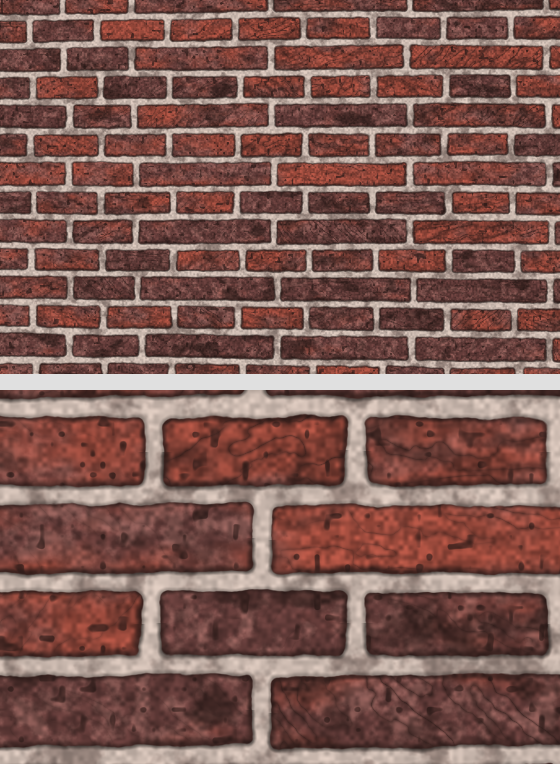
Top: the whole. Bottom: its middle third, enlarged.
Give the GLSL for this texture, as a WebGL 2 fragment shader.

```glsl
#version 300 es
precision highp float;
// Weathered brick wall: courses of headers alternate with courses of stretchers.
// Each brick is a rough rounded box, tinted by a hash of its position and
// worn by noise: creases, grain, scorched rims and a few cracks.
uniform vec2 u_resolution;
out vec4 fragColor;

const float UNIT = 0.1836;     // header length with its joint, in canvas heights
const float COURSE = 0.0768;   // course height with its joint
const float JOINT = 0.0165;    // width of the mortar joint

const vec3 DARK = vec3(0.18, 0.11, 0.10);
const vec3 BROWN = vec3(0.38, 0.23, 0.22);
const vec3 DUSTY = vec3(0.52, 0.34, 0.32);
const vec3 ORANGE = vec3(0.63, 0.29, 0.23);
const vec3 MORTAR = vec3(0.80, 0.73, 0.69);
const vec3 MORTAR_SHADE = vec3(0.57, 0.50, 0.47);

float hash(vec2 p) {
  vec3 q = fract(vec3(p.xyx) * 0.1031);
  q += dot(q, q.yzx + 33.33);
  return fract((q.x + q.y) * q.z);
}

float noise(vec2 p) {
  vec2 i = floor(p), f = fract(p);
  f = f * f * (3.0 - 2.0 * f);
  return mix(mix(hash(i), hash(i + vec2(1, 0)), f.x),
             mix(hash(i + vec2(0, 1)), hash(i + vec2(1, 1)), f.x), f.y);
}

float fbm(vec2 p) {
  float sum = 0.0, amp = 0.53;
  for (int i = 0; i < 4; i++) {
    sum += amp * noise(p);
    p = mat2(1.6, 1.2, -1.2, 1.6) * p + 7.3;
    amp *= 0.5;
  }
  return sum;
}

float roundedBox(vec2 p, vec2 halfSize, float radius) {
  vec2 q = abs(p) - halfSize + radius;
  return length(max(q, 0.0)) + min(max(q.x, q.y), 0.0) - radius;
}

// Left and right joints, in units, of the brick at x
vec2 brickSpan(float x, bool header) {
  float offset = header ? 0.44 : -0.05;
  float n = floor(x - offset);
  vec2 span = vec2(n, n + 1.0);
  if (!header && n < 1.0) span = vec2(-1, 1);
  if (!header && n > 1.0) span = 2.0 * floor(n / 2.0) + vec2(0, 2);
  return span + offset;
}

// Folded clay: ridged noise stretched along a slanted direction
float creases(vec2 p, float angle, float seed) {
  float c = cos(angle), s = sin(angle);
  vec2 q = mat2(c, -s, s, c) * p * vec2(22, 95) + seed;
  q += 2.2 * (fbm(p * 28.0 + seed) - 0.5);
  return pow(1.0 - abs(2.0 * noise(q) - 1.0), 3.0);
}

vec3 brickColor(vec2 uv, vec2 local, float d, vec2 id) {
  float seed = 60.0 * hash(id + 3.7);
  float heat = hash(id + 19.1);
  float patches = fbm(uv * vec2(13, 24) + seed);
  float speckle = fbm(uv * 75.0);
  vec3 col = mix(BROWN, DUSTY, smoothstep(0.32, 0.66, speckle + 0.2 * (heat - 0.5)));
  col = mix(col, ORANGE, 0.9 * smoothstep(0.5, 0.9, 0.55 * heat + 0.75 * patches));
  // Scorched patches, creases and pits
  float scorch = smoothstep(0.55, 0.75, fbm(uv * vec2(18, 30) - seed));
  col = mix(col, DARK, scorch * mix(0.75, 0.2, heat));
  float fold = creases(local, 1.6 * (hash(id + 8.3) - 0.5), seed);
  col = mix(col, DARK, fold * mix(0.15, 0.65, hash(id + 5.9)));
  col = mix(col, DARK, 0.7 * smoothstep(0.78, 0.92, noise(uv * 110.0)));
  // Dark rim, heavier along the lower edge
  float rim = local.y < 0.0 ? 0.0075 : 0.005;
  col = mix(col, DARK, 0.8 * smoothstep(-rim, 0.0, d + 0.006 * (patches - 0.5)));
  return col * (0.78 + 0.46 * noise(uv * 230.0));
}

vec3 mortarColor(vec2 uv, vec2 local, float d) {
  vec3 col = mix(MORTAR_SHADE, MORTAR, smoothstep(0.25, 0.55, fbm(uv * 45.0)));
  float shadow = local.y < 0.0 ? 0.5 : 0.25;
  col *= 1.0 - shadow * smoothstep(0.0045, 0.0, d);
  return col * (0.88 + 0.24 * noise(uv * 210.0));
}

void main() {
  vec2 uv = gl_FragCoord.xy / u_resolution.y;
  float pixel = 1.0 / u_resolution.y;

  // Courses counted from the top, spreading slightly to the right
  float course = 6.5 + (0.535 - uv.y) * (13.13 - 0.26 * uv.x);
  course += 0.07 * (noise(uv * vec2(4, 9)) - 0.5);
  float row = floor(course);
  bool header = mod(row, 2.0) > 0.5;

  // Joints drift from course to course and wander a little
  float x = uv.x / UNIT - 0.006 * row;
  x += 0.12 * (noise(vec2(x * 0.9, row * 7.3)) - 0.5);
  vec2 span = brickSpan(x, header);
  vec2 id = vec2(span.x, row);

  // Rough outline of the brick
  vec2 local = vec2((x - 0.5 * (span.x + span.y)) * UNIT, (0.5 - fract(course)) * COURSE);
  local.y += local.x * 0.025 * (hash(id + 2.1) - 0.5);
  vec2 halfSize = 0.5 * (vec2((span.y - span.x) * UNIT, COURSE) - JOINT);
  halfSize.y += header ? -0.0008 : 0.0012;
  halfSize -= 0.0015 * hash(id);
  float d = roundedBox(local, halfSize, 0.007);
  d += 0.006 * (fbm(uv * 48.0) - 0.5);

  vec3 brick = brickColor(uv, local, d, id);
  // A few long bricks are cracked across
  float crack = abs(local.x + 0.012 * (noise(uv * 50.0) - 0.5));
  float cracked = step(1.5, span.y - span.x) * step(0.88, hash(id + 31.0));
  brick = mix(brick, DARK, 0.8 * cracked * (1.0 - smoothstep(0.001, 0.001 + 1.5 * pixel, crack)));

  float cover = 1.0 - smoothstep(-pixel, pixel, d);
  fragColor = vec4(mix(mortarColor(uv, local, d), brick, cover), 1.0);
}
```
